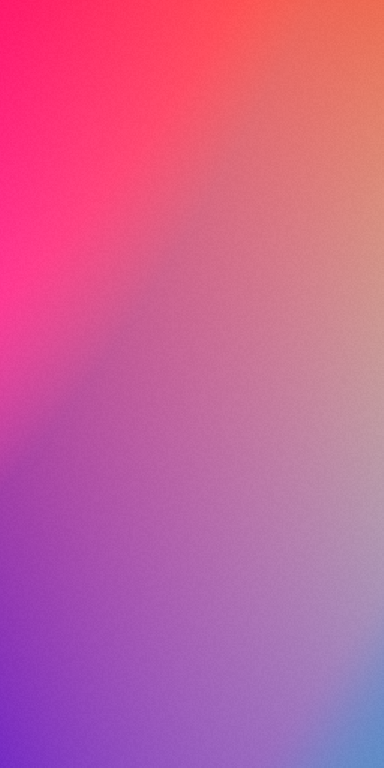
A WebGL 2 fragment shader for this background:

```glsl
#version 300 es
precision highp float;
// Soft mesh gradient: violet to peach, with a pink glow upper left and a blue corner lower right.

#define PINK_INNER 0.39   // where the pink glow starts to fade
#define PINK_OUTER 0.64   // where it has gone
#define PINK_TIGHTEN 0.10 // how much the fade narrows to the right
#define PINK_SLOPE 0.54   // tilt of its lower edge
#define PINK_BEND 0.30    // curve of its lower edge
#define BLUE_WIDTH 0.36   // reach of the blue corner along the bottom
#define BLUE_HEIGHT 0.25  // and up the right side
#define GRAIN 0.022       // strength of the fine grain
#define GRAIN_CELLS 256.0 // grain cells across the canvas

uniform vec2 u_resolution;
out vec4 fragColor;

float hash(vec2 cell) {
    vec3 q = fract(cell.xyx * 0.1031);
    q += dot(q, q.yzx + 33.33);
    return fract((q.x + q.y) * q.z);
}

// Weights of a parabola through values at 0, 0.5 and 1
vec3 parabola(float t) {
    return vec3((2.0 * t - 1.0) * (t - 1.0), 4.0 * t * (1.0 - t), t * (2.0 * t - 1.0));
}

// Smooth colour patch; each row runs left, middle, right
vec3 meshColor(vec2 p) {
    const mat3 topRow = mat3(0.83, 0.33, 0.42,  0.92, 0.36, 0.37,  0.93, 0.42, 0.32);
    const mat3 midRow = mat3(0.69, 0.27, 0.61,  0.77, 0.41, 0.61,  0.77, 0.60, 0.61);
    const mat3 lowRow = mat3(0.46, 0.17, 0.77,  0.59, 0.36, 0.75,  0.56, 0.48, 0.77);
    vec3 across = parabola(p.x);
    vec3 down = parabola(p.y);
    return mat3(topRow * across, midRow * across, lowRow * across) * down;
}

// Hot pink, warmer to the right and cooler further down
vec3 pinkColor(vec2 p) {
    return vec3(1.0, 0.10, 0.42) + p.x * vec3(0.0, 0.34, -0.14) + p.y * vec3(0.0, 0.32, 0.40);
}

void main() {
    // Canvas fractions, with y measured down from the top
    vec2 p = gl_FragCoord.xy / u_resolution;
    p.y = 1.0 - p.y;

    vec3 color = meshColor(p);

    // Pink glow: a straight fade across a curved diagonal band
    float pinkDepth = p.y + p.x * (PINK_SLOPE + PINK_BEND * p.x);
    float inner = PINK_INNER + PINK_TIGHTEN * p.x;
    float pinkMask = 1.0 - clamp((pinkDepth - inner) / (PINK_OUTER - inner), 0.0, 1.0);
    color = mix(color, pinkColor(p), pinkMask);

    // Blue corner
    float blueDistance = (1.0 - p.x) / BLUE_WIDTH + (1.0 - p.y) / BLUE_HEIGHT;
    float blueMask = 1.0 - smoothstep(0.0, 1.0, blueDistance);
    color = mix(color, vec3(0.38, 0.55, 0.78), blueMask);

    // Fine grain, in cells twice as many down as across
    vec2 cell = floor(p * vec2(1.0, 2.0) * GRAIN_CELLS);
    color += GRAIN * (hash(cell) - 0.5);

    fragColor = vec4(clamp(color, 0.0, 1.0), 1.0);
}
```
